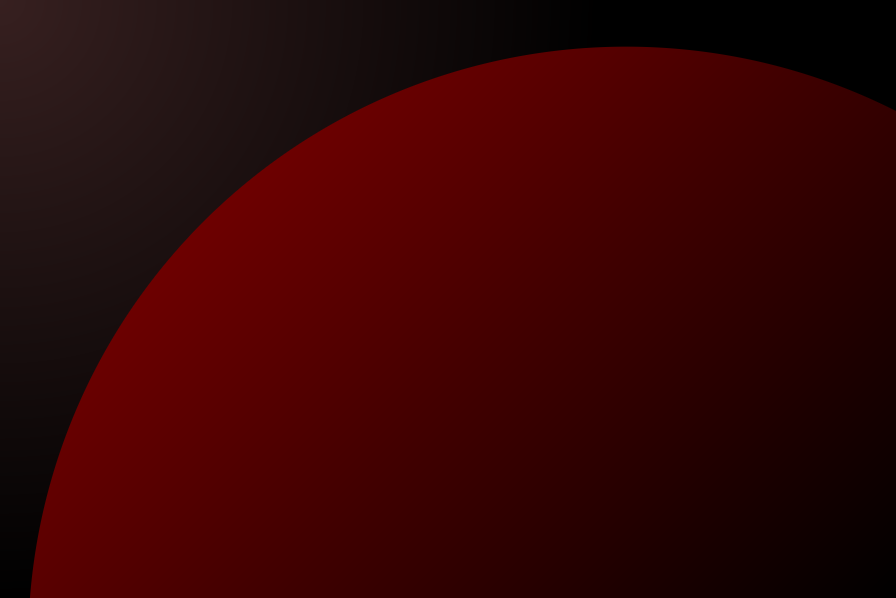
This background is drawn by a Shadertoy shader. Its source:

```glsl
// A large dark red disc, shaded diagonally, rising over black with a dim corner glow.

const vec3 GLOW_COLOR = vec3(0.215, 0.125, 0.125);
const vec3 DISC_COLOR = vec3(0.60, 0.0, 0.0);
const vec2 DISC_CENTER = vec2(1.047, -0.078);
const float DISC_RADIUS = 1.0;
const float GLOW_RADIUS = 1.0;

// Linear falloff from 1 at the center to 0 at the radius
float radialFade(vec2 p, vec2 center, float radius) {
    return clamp(1.0 - length(p - center) / radius, 0.0, 1.0);
}

// 45 degree ramp from 1 at the upper left to 0 at the lower right
float diagonalFade(vec2 p, vec2 size) {
    return clamp((size.x - p.x + p.y) / (size.x + size.y), 0.0, 1.0);
}

// Antialiased coverage of a disc
float discMask(vec2 p, vec2 center, float radius, float pixel) {
    return clamp(0.5 - (length(p - center) - radius) / pixel, 0.0, 1.0);
}

void mainImage(out vec4 fragColor, in vec2 fragCoord) {
    // Canvas height is one unit
    float pixel = 1.0 / iResolution.y;
    vec2 p = fragCoord * pixel;
    vec2 size = iResolution.xy * pixel;

    // Corner glow
    vec3 color = GLOW_COLOR * radialFade(p, vec2(0.0, size.y), GLOW_RADIUS);

    // Shaded disc
    vec3 disc = DISC_COLOR * diagonalFade(p, size);
    color = mix(color, disc, discMask(p, DISC_CENTER, DISC_RADIUS, pixel));

    fragColor = vec4(color, 1.0);
}
```
